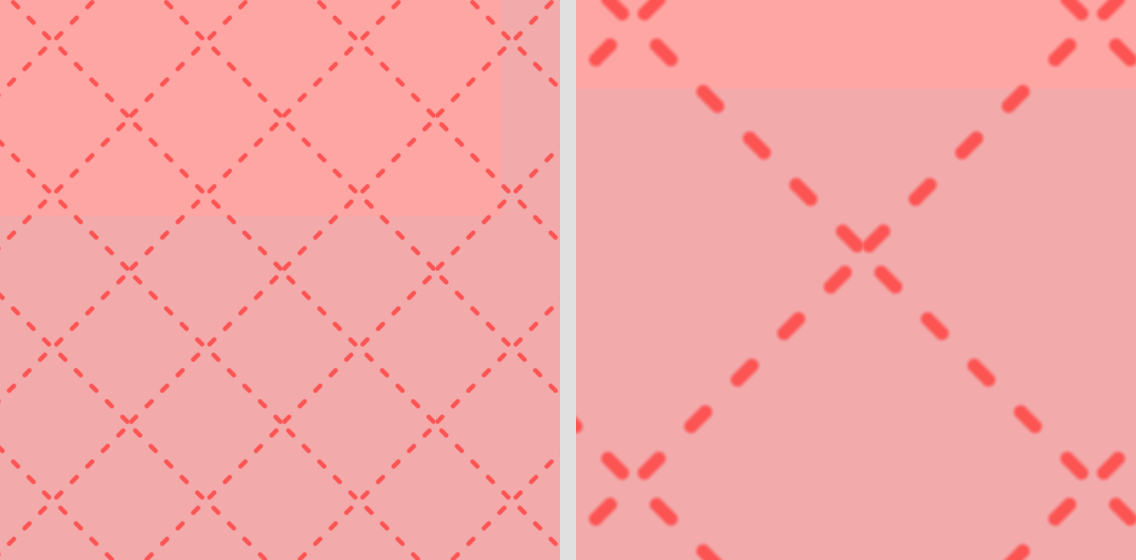
Left, the full canvas; right, a detail of the centre.
Give the GLSL for this pattern, as a WebGL 2 fragment shader.

```glsl
#version 300 es
precision highp float;

uniform vec2 u_resolution;
out vec4 fragColor;

// Distance to a round-ended dash at a 45 degree slope (+1 or -1)
float dashDistance(vec2 p, float slope) {
    vec2 axis = vec2(1.0, slope);
    float along = clamp(dot(p, axis) * 0.5, -0.0155, 0.0155);
    return length(p - axis * along) - 0.0145;
}

// Wraps a vertical offset into one repeat
vec2 wrapY(vec2 p) {
    return vec2(p.x, p.y - round(p.y));
}

// Crossing dashed diagonals, one repeat per unit, y pointing down
float latticeDistance(vec2 p) {
    p.x = abs(p.x - round(p.x)); // mirror about each column of crossings
    float d = 1.0;
    for (int i = 0; i < 5; i++) {
        float advance = 0.1013 * float(i);
        vec2 falling = vec2(0.055, 0.0895) + advance;
        vec2 rising = vec2(0.0286 + advance, -advance);
        d = min(d, dashDistance(wrapY(p - falling), 1.0));
        d = min(d, dashDistance(wrapY(p - rising), -1.0));
    }
    return d;
}

void main() {
    vec2 uv = gl_FragCoord.xy / u_resolution;
    float repeatSize = 0.2734;
    float pixel = 1.0 / min(u_resolution.x, u_resolution.y);

    // Two background tints, the warmer one filling the upper left
    float tintSoft = max(0.0015, pixel);
    float warmArea = smoothstep(-tintSoft, tintSoft, 0.8945 - uv.x)
                   * smoothstep(-tintSoft, tintSoft, uv.y - 0.6140);
    vec3 dustyPink = vec3(0.950, 0.667, 0.670);
    vec3 warmPink = vec3(0.992, 0.650, 0.640);
    vec3 color = mix(dustyPink, warmPink, warmArea);

    // Stitched diamond grid
    vec2 p = vec2(uv.x - 0.5042, 0.5247 - uv.y) / repeatSize;
    float soft = max(0.007, pixel / repeatSize);
    float stitch = 1.0 - smoothstep(-soft, soft, latticeDistance(p));
    vec3 stitchRed = vec3(0.990, 0.325, 0.325);
    color = mix(color, stitchRed, stitch);

    fragColor = vec4(color, 1.0);
}
```
